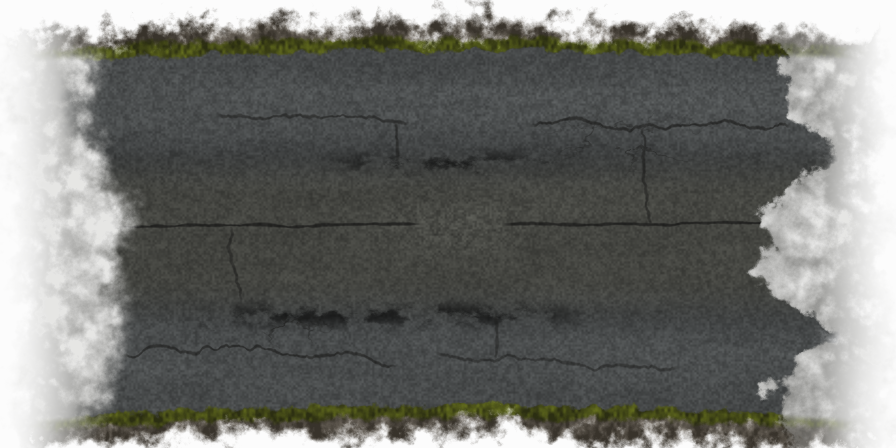
Write a WebGL 2 fragment shader that draws this texture.

```glsl
#version 300 es
precision highp float;

uniform vec2 u_resolution;
out vec4 outColor;

const vec3 ASPHALT_COOL = vec3(0.275, 0.285, 0.287);
const vec3 ASPHALT_WARM = vec3(0.265, 0.268, 0.250);
const vec3 CRACK_COLOR = vec3(0.12, 0.12, 0.115);
const vec3 GRASS_DARK = vec3(0.17, 0.18, 0.07);
const vec3 GRASS_LIGHT = vec3(0.40, 0.44, 0.12);
const vec3 DIRT_DARK = vec3(0.22, 0.20, 0.17);
const vec3 DIRT_LIGHT = vec3(0.52, 0.49, 0.45);
const vec3 PLASTER_DARK = vec3(0.56, 0.56, 0.55);
const vec3 PLASTER_LIGHT = vec3(0.90, 0.90, 0.895);
const vec3 PAPER = vec3(0.99);
const float GRAIN_SCALE = 210.0;
const float GRAIN_STRENGTH = 0.13;
const float CRACK_WIDTH = 0.0042;
const float TOP_VERGE = 0.887;
const float BOTTOM_VERGE = 0.097;
const float ARCH = 0.033;

float hash(vec2 p) {
    vec3 q = fract(p.xyx * vec3(0.1031, 0.1030, 0.0973));
    q += dot(q, q.yzx + 33.33);
    return fract((q.x + q.y) * q.z);
}

float noise(vec2 p) {
    vec2 i = floor(p), f = fract(p);
    f = f * f * (3.0 - 2.0 * f);
    return mix(mix(hash(i), hash(i + vec2(1, 0)), f.x),
               mix(hash(i + vec2(0, 1)), hash(i + vec2(1, 1)), f.x), f.y);
}

float fbm(vec2 p) {
    float sum = 0.0, amp = 0.5;
    for (int i = 0; i < 5; i++) {
        sum += amp * noise(p);
        p = mat2(1.6, 1.2, -1.2, 1.6) * p + 17.3;
        amp *= 0.55;
    }
    return sum / 1.055;
}

float bump(float x, float center, float width) {
    float d = (x - center) / width;
    return exp(-d * d);
}

float span(float x, float lo, float hi, float soft) {
    return smoothstep(lo - soft, lo + soft, x) * (1.0 - smoothstep(hi - soft, hi + soft, x));
}

// Jagged line of varying width from a to b
float crack(vec2 p, vec2 a, vec2 b, float wobble) {
    vec2 dir = normalize(b - a), q = p - a;
    float t = dot(q, dir), seed = a.x * 31.0 + a.y * 57.0;
    float off = dot(q, vec2(-dir.y, dir.x)) + wobble * (fbm(vec2(t * 14.0, seed)) - 0.5);
    float w = CRACK_WIDTH * (0.25 + noise(vec2(t * 45.0, seed + 9.0)));
    float line = 1.0 - smoothstep(w * 0.3, w + 1.0 / u_resolution.y, abs(off));
    return line * span(t, 0.0, length(b - a), 0.015);
}

vec3 asphalt(vec2 p) {
    float warm = span(p.y, 0.32, 0.62, 0.06);
    vec3 color = mix(ASPHALT_COOL, ASPHALT_WARM, warm);
    color *= 0.96 + 0.08 * noise(vec2(p.x * 3.0, p.y * 34.0)) + 0.10 * (fbm(p * 9.0) - 0.5);
    color *= 1.0 + 0.10 * bump(p.y, 0.77, 0.06) + 0.06 * bump(p.y, 0.20, 0.08);

    // Ragged dark wear bands
    float rough = smoothstep(0.43, 0.68, fbm(p * vec2(24.0, 38.0)));
    float wear = bump(p.y, 0.635, 0.025) * span(p.x, 0.78, 1.22, 0.12)
               + bump(p.y, 0.297, 0.025) * span(p.x, 0.50, 1.25, 0.12);
    color *= 1.0 - 0.55 * wear * rough;
    color *= 1.0 - 0.10 * (bump(p.y, 0.645, 0.03) + bump(p.y, 0.30, 0.03));

    // Long cracks and their branches
    float c = crack(p, vec2(0.22, 0.494), vec2(0.93, 0.498), 0.013);
    c = max(c, crack(p, vec2(1.13, 0.499), vec2(1.88, 0.502), 0.013));
    c = max(c, 0.7 * crack(p, vec2(0.49, 0.747), vec2(0.91, 0.727), 0.05));
    c = max(c, 0.8 * crack(p, vec2(1.19, 0.725), vec2(1.76, 0.718), 0.06));
    c = max(c, 0.75 * crack(p, vec2(0.28, 0.216), vec2(0.88, 0.198), 0.06));
    c = max(c, 0.6 * crack(p, vec2(0.98, 0.212), vec2(1.51, 0.173), 0.05));
    c = max(c, 0.7 * crack(p, vec2(1.43, 0.72), vec2(1.45, 0.50), 0.04));
    c = max(c, 0.7 * crack(p, vec2(0.51, 0.49), vec2(0.53, 0.33), 0.04));
    c = max(c, 0.7 * crack(p, vec2(0.89, 0.73), vec2(0.885, 0.64), 0.03));
    c = max(c, 0.6 * crack(p, vec2(1.105, 0.30), vec2(1.11, 0.20), 0.03));

    // Fine crazing around two spots
    float web = 1.0 - smoothstep(0.0, 0.035, abs(fbm(p * vec2(11.0, 16.0)) - 0.5));
    float spots = bump(p.x, 1.40, 0.15) * bump(p.y, 0.68, 0.06)
                + bump(p.x, 0.61, 0.14) * bump(p.y, 0.28, 0.05);
    color = mix(color, CRACK_COLOR, max(0.85 * c, 0.6 * web * spots));

    // Speckled repair in the middle, then stone grain
    float patchMask = bump(p.x, 1.02, 0.12) * bump(p.y, 0.49, 0.055);
    float grain = noise(p * GRAIN_SCALE) + 0.6 * noise(p * GRAIN_SCALE * 0.5 + 40.0) - 0.8;
    return color * (1.0 + 0.10 * patchMask + grain * GRAIN_STRENGTH * (2.0 + 1.2 * patchMask));
}

void main() {
    vec2 p = gl_FragCoord.xy / u_resolution.y;
    p.x *= 2.0 * u_resolution.y / u_resolution.x;
    float coarse = fbm(p * 8.0 + 3.0) - 0.5;
    float fine = fbm(p * 34.0 + 11.0) - 0.5;
    float blades = noise(p * vec2(150.0, 95.0));
    vec3 color = asphalt(p);

    // Verges: depth grows outward from the road
    float bend = ARCH * (p.x - 1.0) * (p.x - 1.0);
    float depth = max(p.y - TOP_VERGE + bend, BOTTOM_VERGE - bend - p.y);
    float ragged = depth + 0.035 * fine;
    vec3 grass = mix(GRASS_DARK, GRASS_LIGHT, clamp(blades * 0.75 + fine, 0.0, 1.0));
    vec3 dirt = mix(DIRT_DARK, DIRT_LIGHT, clamp(0.3 + 1.5 * fine + 0.5 * (blades - 0.5), 0.0, 1.0));
    vec3 verge = mix(grass, dirt, smoothstep(0.022, 0.036, ragged));
    color = mix(color, verge, smoothstep(-0.003, 0.006, ragged));

    // Mottled plaster at both sides, soft on the left and flaked on the right
    float leftEdge = 0.205 + 0.08 * bump(p.y, 0.28, 0.2) + 0.05 * bump(p.y, 0.57, 0.1);
    float rightEdge = 1.70 + 0.13 * bump(p.y, 0.67, 0.09) + 0.11 * bump(p.y, 0.26, 0.08)
                    + 0.03 * bump(p.y, 0.85, 0.08);
    float leftDepth = leftEdge - p.x + 0.16 * coarse + 0.06 * fine;
    float rightDepth = p.x - rightEdge + 0.20 * coarse + 0.07 * fine;
    float cover = max(smoothstep(-0.035, 0.05, leftDepth), smoothstep(-0.006, 0.014, rightDepth));
    float inner = max(leftDepth, rightDepth);
    float tone = 0.35 + 1.6 * inner + 1.1 * coarse + 1.2 * fine + 0.18 * step(p.x, 1.0);
    vec3 plaster = mix(PLASTER_DARK, PLASTER_LIGHT, clamp(tone, 0.0, 1.0));
    cover *= 1.0 - 0.45 * smoothstep(0.0, 0.02, depth) * smoothstep(0.05, 0.2, min(p.x, 2.0 - p.x));
    color = mix(color, plaster, cover);

    // Worn fade to the paper along the border
    float sideFade = 1.0 - smoothstep(0.0, 0.15, min(p.x, 2.0 - p.x) + 0.16 * coarse + 0.13 * fine);
    float vergeFade = smoothstep(0.035, 0.088, depth + 0.07 * coarse + 0.11 * fine);
    color = mix(color, PAPER, max(sideFade, vergeFade));
    outColor = vec4(clamp(color, 0.0, 1.0), 1.0);
}
```
